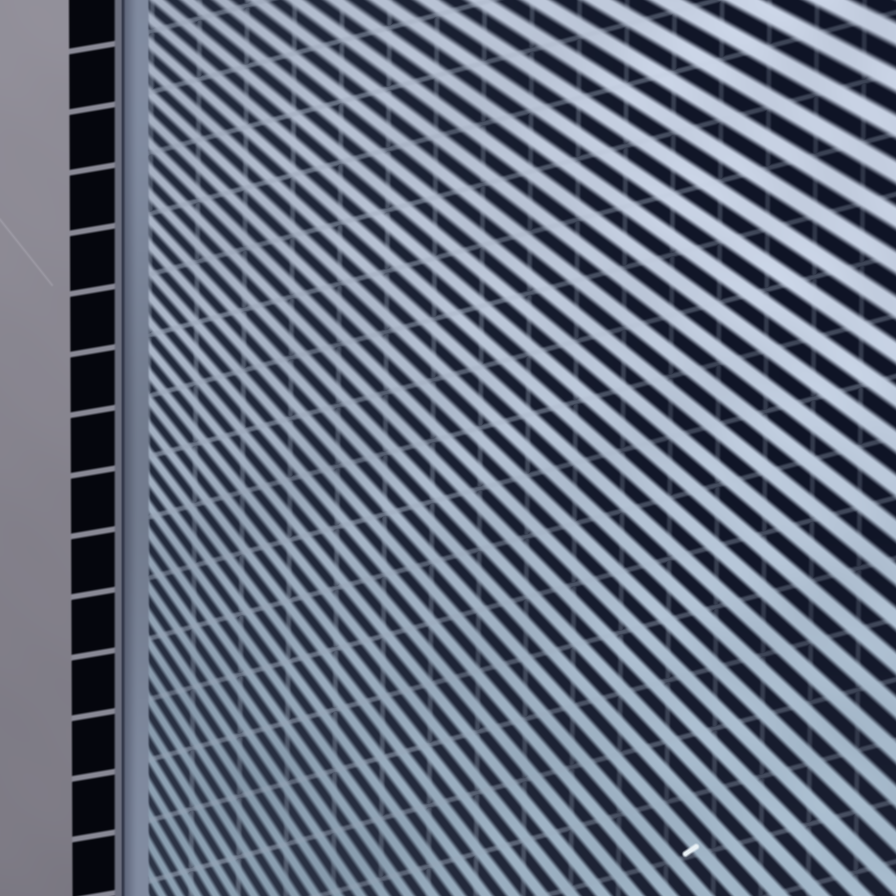
Reproduce this texture procedurally as a Shadertoy shader.

```glsl
// Distance to the nearest multiple of a period
float repeatDist(float x, float period) {
    return abs(fract(x / period + 0.5) - 0.5) * period;
}

// Soft line: 1 inside halfWidth, fading over blur
float stroke(float d, float halfWidth, float blur) {
    return 1.0 - smoothstep(halfWidth - blur, halfWidth + blur, d);
}

float segmentDist(vec2 p, vec2 a, vec2 b) {
    vec2 ab = b - a;
    return length(p - a - ab * clamp(dot(p - a, ab) / dot(ab, ab), 0.0, 1.0));
}

// Layered sines for uneven brightness
float mottle(vec2 p) {
    return 0.5 * sin(p.x * 17.0 + 2.0 * sin(p.y * 11.0))
         + 0.3 * sin(p.y * 41.0 + p.x * 23.0)
         + 0.2 * sin(p.x * 97.0 - p.y * 83.0);
}

// Slats fanning from a distant vanishing point, over a faint lattice
vec3 slatScreen(vec2 p) {
    float angle = atan(p.y + 0.91, p.x + 0.91);
    float slat = 95.0 / (1.9 - angle);
    float right = smoothstep(0.15, 0.9, p.x);
    float wear = mottle(p);

    vec3 gap = mix(vec3(0.13, 0.16, 0.23), vec3(0.06, 0.08, 0.15), right);
    gap += 0.04 * smoothstep(0.5, 1.0, p.y);
    vec3 metal = mix(vec3(0.67, 0.71, 0.78), vec3(0.78, 0.82, 0.89), right);
    metal -= vec3(0.14, 0.10, 0.10) * smoothstep(0.2, 1.0, p.y);
    metal += 0.025 * wear;

    // Braces rise to the right; posts lean slightly
    float brace = stroke(repeatDist(p.y + 0.27 * (p.x - 0.165) - 0.036, 0.0677), 0.0028, 0.002);
    float post = stroke(repeatDist(p.x + 0.01 * p.y - 0.011, 0.053), 0.0026, 0.002);
    float lattice = max(brace, 0.7 * post) * (0.85 + 0.15 * wear);
    vec3 color = mix(gap, vec3(0.46, 0.50, 0.57), lattice * mix(0.95, 0.55, right));

    float bar = stroke(repeatDist(slat, 1.0), 0.255, mix(0.17, 0.10, right));
    metal = mix(metal, vec3(0.60, 0.64, 0.71), 0.45 * brace * (1.0 - right));
    return mix(color, metal, bar);
}

void mainImage(out vec4 fragColor, in vec2 fragCoord) {
    vec2 p = fragCoord / iResolution.xy;
    p.y = 1.0 - p.y;
    float blur = 0.0018;
    vec3 color = slatScreen(p);

    // Small glint on the screen
    float glint = segmentDist(p, vec2(0.765, 0.953), vec2(0.777, 0.945));
    color = mix(color, vec3(0.91, 0.94, 0.96), stroke(glint, 0.003, blur));

    // Upright post with a shaded groove
    vec3 post = mix(vec3(0.37, 0.40, 0.48), vec3(0.49, 0.53, 0.61), smoothstep(0.138, 0.155, p.x));
    post *= 0.97 + 0.06 * sin(p.y * 7.0 + 1.0);
    post = mix(post, vec3(0.20, 0.22, 0.29), stroke(abs(p.x - 0.137), 0.002, blur));
    color = mix(post, color, smoothstep(0.164, 0.168, p.x));

    // Dark ladder with tilted rungs
    float rung = stroke(repeatDist(p.y + 0.17 * (p.x - 0.08) - 0.057, 0.0677), 0.0032, blur);
    vec3 ladder = mix(vec3(0.02, 0.025, 0.05), vec3(0.54, 0.54, 0.59), rung);
    ladder = mix(ladder, vec3(0.42, 0.43, 0.49), smoothstep(0.126, 0.130, p.x));
    color = mix(ladder, color, smoothstep(0.134, 0.137, p.x));

    // Plain wall with one faint scratch
    vec3 wall = mix(vec3(0.57, 0.56, 0.60), vec3(0.48, 0.47, 0.51), p.y);
    wall += 0.008 * mottle(p * 0.7);
    float scratch = segmentDist(p, vec2(0.0, 0.245), vec2(0.058, 0.318));
    wall += 0.07 * stroke(scratch, 0.001, blur);
    float wallEdge = 0.077 + 0.004 * p.y;
    color = mix(wall, color, smoothstep(wallEdge - blur, wallEdge + blur, p.x));

    fragColor = vec4(color, 1.0);
}
```
